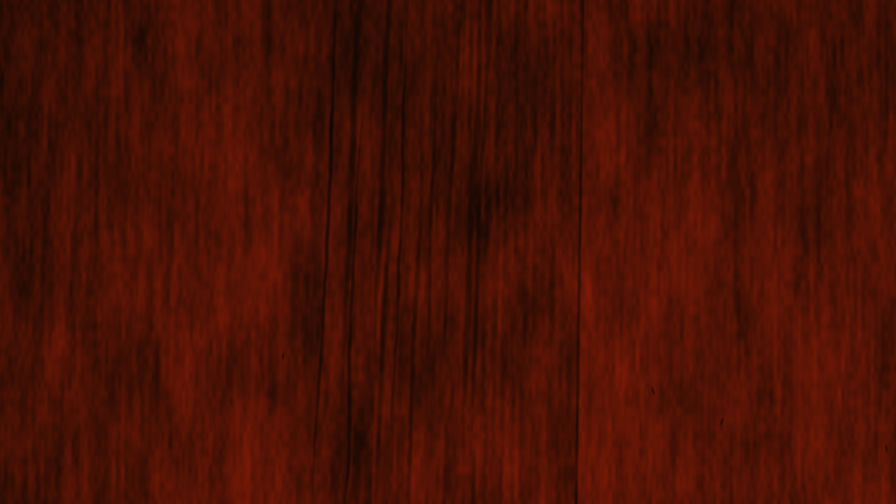
A Shadertoy shader for this texture:

```glsl
// Dark red-brown varnished wood with upright grain, drawn as one scalar tone.
// Stretched value noise gives fibres and stains; a loop adds the black veins,
// and a plank seam with fine ridges beside it finishes the board.

const float TAU = 6.2831853;
const float BASE_TONE = 0.289;
const int VEIN_COUNT = 11;

float hash(vec2 p) {
    vec3 q = fract(p.xyx * 0.1031);
    q += dot(q, q.yzx + 33.33);
    return fract((q.x + q.y) * q.z);
}

float noise(vec2 p) {
    vec2 cell = floor(p);
    vec2 f = fract(p);
    f = f * f * (3.0 - 2.0 * f);
    float low = mix(hash(cell), hash(cell + vec2(1.0, 0.0)), f.x);
    float high = mix(hash(cell + vec2(0.0, 1.0)), hash(cell + 1.0), f.x);
    return mix(low, high, f.y);
}

// Noise centred on zero, shifted by a seed
float grain(vec2 p, vec2 scale, float seed) {
    return noise(p * scale + seed * 17.3) - 0.5;
}

float fbm(vec2 p, vec2 scale, float seed) {
    float sum = 0.0;
    float weight = 0.55;
    for (int i = 0; i < 4; i++) {
        sum += weight * grain(p, scale, seed + float(i));
        scale *= 2.1;
        weight *= 0.5;
    }
    return sum;
}

// Soft band: 1 between a and b, fading over the given width
float band(float x, float a, float b, float fade) {
    return smoothstep(a - fade, a + fade, x) * (1.0 - smoothstep(b - fade, b + fade, x));
}

// Long, tapering, slightly wavy dark veins
float veins(vec2 p) {
    float dark = 0.0;
    for (int i = 0; i < VEIN_COUNT; i++) {
        float id = float(i);
        float shift = hash(vec2(id, 3.7));
        float size = hash(vec2(id, 8.1));
        float middle = mix(0.3, 0.85, hash(vec2(id, 5.9)));
        float reach = mix(0.35, 0.75, size);
        float along = abs(p.y - middle) / reach;
        float taper = 1.0 - smoothstep(0.3, 1.0, along);
        float x = 0.64 + 0.030 * (id + 0.8 * shift) + 0.045 * (p.y - 0.5);
        x += 0.012 * grain(vec2(id, p.y), vec2(5.3, 4.0), 2.0);
        x += 0.003 * grain(vec2(id, p.y), vec2(7.7, 22.0), 5.0);
        float width = mix(0.003, 0.007, shift) * (0.4 + 0.6 * taper);
        float line = 1.0 - smoothstep(0.2 * width, 1.6 * width, abs(p.x - x));
        float strength = mix(0.4, 0.85, size) * (0.6 + 0.6 * noise(p * vec2(40.0, 16.0)));
        dark = max(dark, line * taper * strength);
    }
    return min(dark, 1.0);
}

// A few soft nicks, one candidate in each cell
float nicks(vec2 p) {
    vec2 grid = p * vec2(22.0, 15.0);
    vec2 cell = floor(grid);
    vec2 centre = 0.3 + 0.4 * vec2(hash(cell + 4.0), hash(cell + 9.0));
    vec2 d = fract(grid) - centre;
    d.x += (hash(cell + 2.0) - 0.5) * d.y;
    float mark = 1.0 - smoothstep(0.1, 1.0, length(d / vec2(0.09, 0.18)));
    return mark * step(0.98, hash(cell + 21.0));
}

// Fine fibres, speckle and blotchy stain
float surface(vec2 p) {
    float tone = 0.095 * grain(p, vec2(125.0, 13.0), 1.0);
    tone += 0.075 * grain(p, vec2(62.0, 6.0), 2.0);
    tone += 0.080 * grain(p, vec2(150.0, 60.0), 3.0);
    tone += 0.045 * grain(p, vec2(95.0, 2.5), 7.0);
    tone += 0.180 * fbm(p, vec2(13.0, 6.5), 4.0);
    return tone + 0.180 * fbm(p, vec2(3.2, 1.8), 9.0);
}

// Broad light: dim top and sides, darker middle, glow beside the seam
float lighting(vec2 p, float width, float fromSeam) {
    float tone = -0.055 * smoothstep(0.45, 1.0, p.y);
    tone -= 0.055 * (1.0 - band(p.x, 0.04, width - 0.04, 0.09));
    tone -= 0.015 * band(p.x, 0.62, 1.1, 0.06);
    float glow = smoothstep(0.0, 0.006, fromSeam) * exp(-5.0 * max(fromSeam, 0.0));
    return tone + 0.05 * glow * (1.0 - 0.6 * smoothstep(0.6, 1.0, p.y));
}

vec3 varnish(float tone) {
    return vec3(tone, 0.016 + 0.175 * tone, 0.006 + 0.04 * tone);
}

void mainImage(out vec4 fragColor, in vec2 fragCoord) {
    vec2 p = fragCoord / iResolution.y;
    float width = iResolution.x / iResolution.y;
    float fromSeam = p.x - 1.143 - 0.014 * p.y;

    // Grain leans and wanders a little
    vec2 g = p;
    g.x += 0.015 * grain(p, vec2(3.0, 1.5), 6.0) - 0.03 * p.y * band(p.x, 0.6, 1.0, 0.15);

    float tone = BASE_TONE + surface(g) + lighting(p, width, fromSeam);

    // Fine parallel ridges left of the seam
    float ridges = cos(TAU * (fromSeam + 0.006 * grain(p, vec2(9.0, 5.0), 8.0)) / 0.0185);
    float ridgeFade = band(fromSeam, -0.24, -0.01, 0.03) * noise(g * vec2(14.0, 7.0) + 5.0);
    tone -= 0.07 * (0.3 + 0.7 * ridges) * ridgeFade;

    // Dark details on top
    float seam = 1.0 - smoothstep(0.001, 0.0045, abs(fromSeam));
    tone *= 1.0 - 0.5 * seam * (0.5 + 0.5 * noise(p * vec2(1.0, 12.0)));
    tone *= 1.0 - 0.8 * veins(p);
    tone *= 1.0 - 0.5 * nicks(p);

    fragColor = vec4(varnish(clamp(tone, 0.04, 0.5)), 1.0);
}
```
